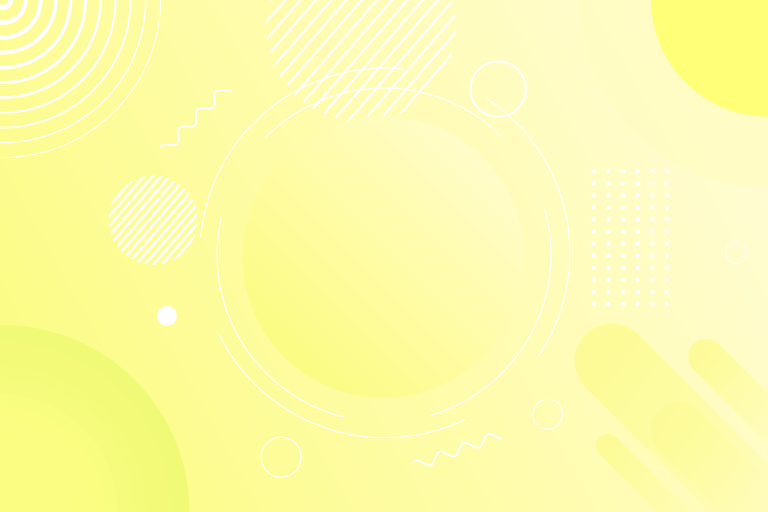
Reproduce this background procedurally as a WebGL 2 fragment shader.

```glsl
#version 300 es
precision highp float;
// Pale yellow abstract backdrop: gradient discs, thin arcs, stripes, dots and soft capsules.
uniform vec2 u_resolution;
out vec4 outColor;

const float TAU = 6.2831853;
const vec3 WHITE = vec3(1.0);

// Coverage of a signed distance, softened over one screen pixel (canvas height = 1).
float cover(float d) {
  return clamp(0.5 - d * u_resolution.y, 0.0, 1.0);
}

float disc(vec2 p, vec2 center, float radius) {
  return cover(length(p - center) - radius);
}

float ring(vec2 p, vec2 center, float radius, float halfWidth) {
  return cover(abs(length(p - center) - radius) - halfWidth);
}

// Part of a thin ring, between two angles in degrees.
float arc(vec2 p, vec2 center, float radius, float fromDeg, float toDeg) {
  vec2 q = p - center;
  float turn = fract((degrees(atan(q.y, q.x)) - fromDeg) / 360.0);
  return ring(p, center, radius, 0.0012) * step(turn, (toDeg - fromDeg) / 360.0);
}

// Disc filled with diagonal lines.
float stripedDisc(vec2 p, vec2 center, float radius, float spacing, float halfWidth) {
  float across = dot(p - center, vec2(0.755, -0.656)) / spacing;
  float line = abs(fract(across) - 0.5) * spacing - halfWidth;
  return cover(line) * disc(p, center, radius);
}

// Sine stroke that starts at an origin and runs along an angle.
float squiggle(vec2 p, vec2 origin, float angle) {
  vec2 dir = vec2(cos(angle), sin(angle));
  vec2 q = vec2(dot(p - origin, dir), dot(p - origin, vec2(-dir.y, dir.x)));
  float amp = 0.0092, k = TAU / 0.0503;
  float slope = amp * k * cos(k * q.x);
  float d = abs(q.y + amp * sin(k * q.x)) / sqrt(1.0 + slope * slope);
  return cover(max(d - 0.0018, abs(q.x - 0.073) - 0.088));
}

// Capsule heading down and right, fading along its length.
float capsule(vec2 p, vec2 head, float radius, float fadeLength) {
  vec2 dir = vec2(0.7071, -0.7071);
  float along = max(dot(p - head, dir), 0.0);
  float fade = clamp(1.0 - along / fadeLength, 0.0, 1.0);
  return cover(length(p - head - dir * along) - radius) * fade;
}

// Regular block of small dots.
float dotGrid(vec2 p, vec2 origin, vec2 pitch, vec2 count) {
  vec2 cell = clamp(round((p - origin) / pitch), vec2(0.0), count - 1.0);
  return disc(p, origin + cell * pitch, 0.0043);
}

void main() {
  vec2 p = gl_FragCoord.xy / u_resolution.y;

  // Background gradient
  float blue = clamp(0.49 + 0.18 * p.x + 0.1 * p.y, 0.5, 0.83);
  vec3 color = vec3(mix(0.985, 1.0, smoothstep(0.5, 0.7, blue)), 0.99, blue);

  // Corner discs, upper right
  vec2 corner = vec2(1.5, 1.0);
  color = mix(color, vec3(1.0, 0.985, 0.75), 0.65 * disc(p, corner, 0.367));
  color = mix(color, vec3(1.0, 1.0, 0.47), disc(p, corner, 0.228));

  // Corner discs, lower left
  float reach = length(p);
  vec3 leaf = mix(vec3(0.985, 0.99, 0.52), vec3(0.945, 0.98, 0.46), smoothstep(0.1, 0.37, reach));
  color = mix(color, leaf, disc(p, vec2(0.005, 0.0), 0.365));
  color = mix(color, vec3(0.985, 0.995, 0.5), 0.5 * disc(p, vec2(0.0), 0.23));

  // Capsules, lower right
  vec3 lemon = vec3(0.99, 0.985, 0.56);
  color = mix(color, lemon, 0.8 * capsule(p, vec2(1.195, 0.295), 0.073, 0.5));
  color = mix(color, lemon, 0.5 * capsule(p, vec2(1.326, 0.16), 0.055, 0.2));
  color = mix(color, lemon, 0.8 * capsule(p, vec2(1.379, 0.303), 0.035, 0.25));
  color = mix(color, lemon, 0.8 * capsule(p, vec2(1.188, 0.129), 0.0235, 0.25));

  // Large striped disc, then the central disc with its own gradient
  color = mix(color, WHITE, stripedDisc(p, vec2(0.705, 0.947), 0.185, 0.0225, 0.0022));
  float glow = clamp(0.5 + 0.36 * (p.x - 0.5) + 0.36 * (p.y - 0.33), 0.5, 0.82);
  vec3 sun = vec3(mix(0.98, 1.0, smoothstep(0.5, 0.65, glow)), 0.99, glow);
  color = mix(color, sun, disc(p, vec2(0.749, 0.498), 0.275));

  // White ornaments
  float ink = stripedDisc(p, vec2(0.299, 0.57), 0.087, 0.0127, 0.0025);

  // Concentric rings, thinner outwards
  float r = length(p - vec2(0.006, 1.0));
  float index = clamp(floor(r / 0.0293), 0.0, 10.0);
  ink = max(ink, cover(abs(r - (index + 0.5) * 0.0293) - mix(0.005, 0.001, index / 10.0)));

  // Broken circles around the center: three arcs each
  vec2 hub = vec2(0.75, 0.502);
  ink = max(ink, arc(p, hub, 0.326, -74.0, 16.0));
  ink = max(ink, arc(p, hub, 0.326, 45.7, 135.5));
  ink = max(ink, arc(p, hub, 0.326, 167.0, 256.0));
  hub = vec2(0.752, 0.506);
  ink = max(ink, arc(p, hub, 0.361, -34.0, 56.6));
  ink = max(ink, arc(p, hub, 0.361, 84.0, 175.0));
  ink = max(ink, arc(p, hub, 0.361, 206.0, 296.0));

  // Small circles, dots and squiggles
  ink = max(ink, ring(p, vec2(0.973, 0.826), 0.054, 0.002));
  ink = max(ink, ring(p, vec2(1.07, 0.191), 0.029, 0.0011));
  ink = max(ink, ring(p, vec2(0.549, 0.107), 0.039, 0.0012));
  ink = max(ink, 0.8 * ring(p, vec2(1.4375, 0.506), 0.0205, 0.001));
  ink = max(ink, disc(p, vec2(0.326, 0.383), 0.0195));
  ink = max(ink, dotGrid(p, vec2(1.16, 0.406), vec2(0.0285, 0.0236), vec2(6.0, 12.0)));
  ink = max(ink, squiggle(p, vec2(0.33, 0.717), 0.785));
  ink = max(ink, squiggle(p, vec2(0.826, 0.096), 0.35));

  outColor = vec4(mix(color, WHITE, ink), 1.0);
}
```
